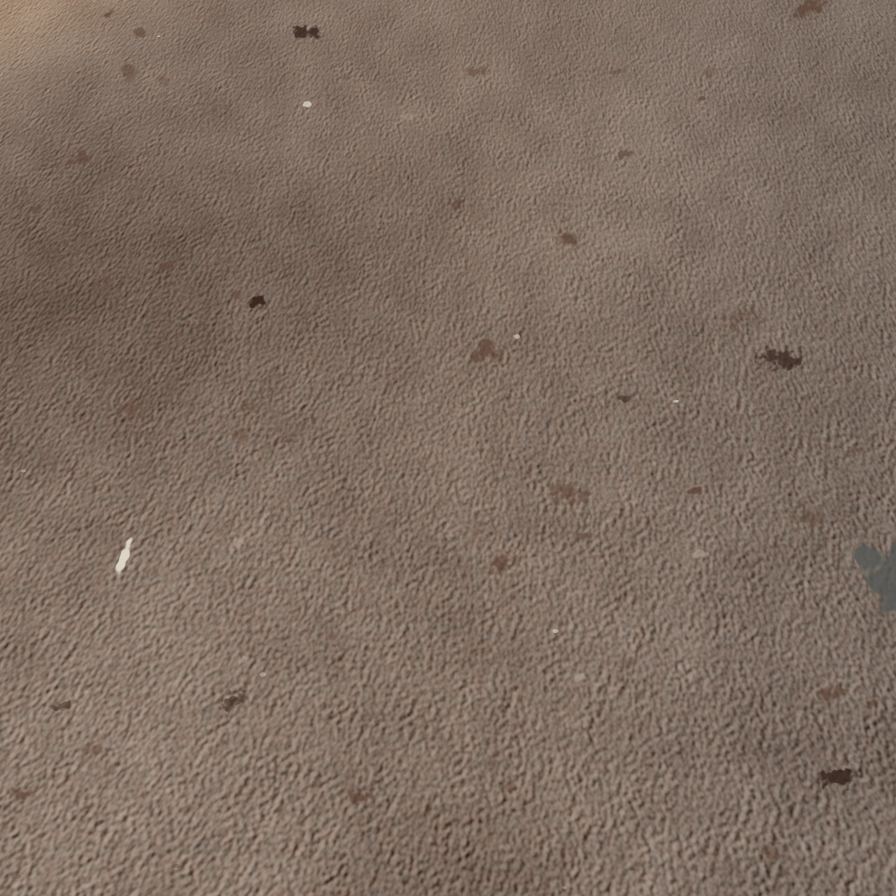
A three.js fragment shader for this texture:

```glsl
// Worn brown asphalt seen at a slant: embossed gradient-noise grain that grows
// coarser towards the viewer, a soft shadow band across the left, and scattered
// ragged stains, dark marks and pale flecks.

varying vec2 vUv;

const vec3 ASPHALT = vec3(0.523, 0.453, 0.405);
const vec3 LIGHT_TINT = vec3(1.0, 0.99, 0.95);
const vec3 SUN_WARMTH = vec3(0.11, 0.085, 0.05);
const vec3 COOL_SHIFT = vec3(-0.045, -0.032, -0.024);
const vec3 STAIN_BROWN = vec3(0.35, 0.24, 0.19);
const vec3 MARK_DARK = vec3(0.20, 0.13, 0.10);
const vec3 FLECK_PALE = vec3(0.70, 0.64, 0.58);
const vec3 CHIP_WHITE = vec3(0.86, 0.83, 0.78);
const vec3 PATCH_GREY = vec3(0.33, 0.34, 0.33);

const float HORIZON = 1.8;       // height where the ground would vanish
const float GRAIN_FREQ = 275.0;  // grains per unit of ground
const float GRAIN_NEAR = 0.185;  // grain contrast at the bottom
const float GRAIN_FAR = 0.095;   // grain contrast at the top
const float GRAIN_STRETCH = 1.3;
const float GRAIN_ANGLE = 1.2;
const float PIT_DEPTH = 1.6;     // how much deeper shade is than light
const float MARK_TILT = 0.35;
const float SHADOW_DEPTH = 0.095;

vec2 hash22(vec2 p) {
  vec3 q = fract(vec3(p.xyx) * vec3(0.1031, 0.1030, 0.0973));
  q += dot(q, q.yzx + 33.33);
  return fract((q.xx + q.yz) * q.zy);
}

float cornerSlope(vec2 cell, vec2 offset) {
  float angle = 6.2832 * hash22(cell).x;
  return dot(vec2(cos(angle), sin(angle)), offset);
}

float gradientNoise(vec2 p) {
  vec2 i = floor(p), f = p - i;
  vec2 u = f * f * f * (f * (f * 6.0 - 15.0) + 10.0);
  vec2 e = vec2(1.0, 0.0);
  return mix(mix(cornerSlope(i, f), cornerSlope(i + e, f - e), u.x),
             mix(cornerSlope(i + e.yx, f - e.yx), cornerSlope(i + 1.0, f - 1.0), u.x), u.y);
}

vec2 rotate(vec2 p, float a) {
  return vec2(cos(a) * p.x + sin(a) * p.y, cos(a) * p.y - sin(a) * p.x);
}

// Ragged, tilted blobs on a jittered grid; share is the fraction of filled cells.
float scatter(vec2 p, float cells, float share, float radius, float softness, float seed) {
  vec2 home = floor(p * cells);
  float ragged = 1.1 * gradientNoise(p * 80.0 + seed) + 0.7 * gradientNoise(p * 190.0 + seed);
  float mask = 0.0;
  for (int j = -1; j <= 1; j++) {
    for (int i = -1; i <= 1; i++) {
      vec2 cell = home + vec2(float(i), float(j)) + seed;
      vec2 jitter = hash22(cell);
      vec2 kind = hash22(cell + 57.0);
      vec2 d = rotate(p - (cell - seed + jitter) / cells, MARK_TILT * (2.0 * jitter.x - 0.4));
      float size = radius * mix(0.3, 1.0, kind.y);
      float edge = length(d * vec2(1.0, 1.8)) / size + ragged;
      float blob = (1.0 - smoothstep(1.1 - softness, 1.1, edge)) * mix(0.4, 1.0, jitter.y);
      mask = max(mask, blob * step(kind.x, share));
    }
  }
  return mask;
}

// Lit and shaded relief of stones of three sizes, in ground coordinates.
float grain(vec2 ground) {
  vec2 g = rotate(ground * GRAIN_FREQ, GRAIN_ANGLE) * vec2(1.0 / GRAIN_STRETCH, 1.0);
  float relief = gradientNoise(g) - gradientNoise(g - vec2(0.1, 0.65));
  vec2 c = rotate(g * 0.6, 0.2) + 17.0;
  float coarse = gradientNoise(c) - gradientNoise(c - vec2(0.15, 0.55));
  float fine = gradientNoise(rotate(g * 1.6, 0.9) + 31.0);
  float gain = 1.0 + 0.8 * gradientNoise(g * 0.2 + 9.0);
  return gain * (0.9 * relief + 0.35 * coarse) + 0.55 * fine;
}

// Broad light: shadow band, dim lower middle and slow mottling.
float broadTone(vec2 p) {
  float wander = gradientNoise(p * 3.0 + 4.0);
  float across = (p.y - 0.64 - 0.25 * p.x + 0.06 * wander) / 0.18;
  float shadow = exp(-across * across) * (1.0 - smoothstep(0.15, 0.75, p.x));
  vec2 dim = (p - vec2(0.52, 0.03)) / vec2(0.09, 0.07);
  float mottle = 0.045 * wander + 0.04 * gradientNoise(p * 9.0) + 0.04 * gradientNoise(p * 28.0);
  return mottle - SHADOW_DEPTH * shadow - 0.06 * exp(-dot(dim, dim));
}

void main() {
  vec2 p = vUv;
  float depth = HORIZON - p.y;
  vec2 ground = vec2((p.x - 0.5) / depth, -log(depth)) + 3.0;

  // Ground colour and light, with shade cutting deeper than light
  float relief = mix(GRAIN_NEAR, GRAIN_FAR, p.y) * grain(ground);
  float tone = broadTone(p) + relief - PIT_DEPTH * relief * relief;
  vec3 color = ASPHALT + tone * LIGHT_TINT;
  color += COOL_SHIFT * smoothstep(0.5, 1.0, p.x);
  color += SUN_WARMTH * (1.0 - smoothstep(0.01, 0.15, 0.5 * p.x + 1.0 - p.y));
  color += vec3(0.015, -0.005, -0.012) * gradientNoise(ground * 110.0);

  // Scattered stains and flecks
  color = mix(color, STAIN_BROWN, 0.7 * scatter(p, 8.0, 0.36, 0.024, 0.9, 11.0));
  color = mix(color, STAIN_BROWN, 0.7 * scatter(p, 11.0, 0.18, 0.011, 0.7, 29.0));
  color = mix(color, MARK_DARK, 0.9 * scatter(p, 6.0, 0.22, 0.023, 0.6, 42.0));
  color = mix(color, FLECK_PALE, 0.7 * scatter(p, 7.0, 0.26, 0.018, 0.8, 73.0));
  color = mix(color, CHIP_WHITE, 0.8 * scatter(p, 9.0, 0.12, 0.006, 0.6, 95.0));

  // Slim white chip and grey repair at the right edge
  vec2 chip = rotate(p - vec2(0.138, 0.377), 1.19) / vec2(0.023, 0.0048);
  float chipEdge = length(chip) + 0.5 * gradientNoise(p * 120.0);
  color = mix(color, CHIP_WHITE, 1.0 - smoothstep(0.7, 1.15, chipEdge));
  vec2 repair = (p - vec2(1.0, 0.36)) / vec2(0.033, 0.045);
  float repairEdge = length(repair) + 1.1 * gradientNoise(p * 38.0);
  color = mix(color, PATCH_GREY, 0.8 * (1.0 - smoothstep(0.75, 1.05, repairEdge)));

  gl_FragColor = vec4(clamp(color, 0.0, 1.0), 1.0);
}
```
